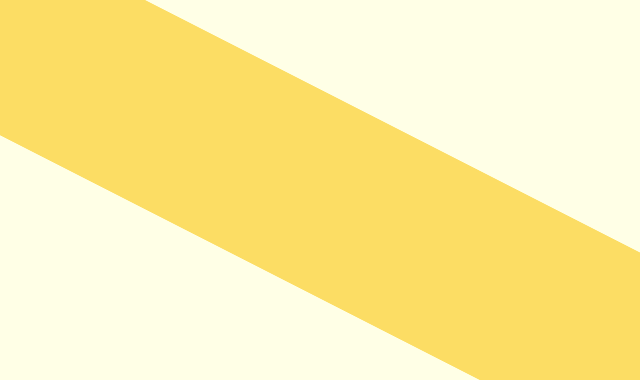
A WebGL 1 fragment shader for this background:

```glsl
precision highp float;
// Draws a broad yellow diagonal band falling to the right across a cream ground.

uniform vec2 u_resolution;

#define CREAM vec3(1.0, 1.0, 0.902)
#define YELLOW vec3(0.988, 0.868, 0.392)
#define BAND_SLOPE -0.5102
#define BAND_OFFSET -0.0102
#define BAND_HALF_HEIGHT 0.2753

// Signed distance to a sloped band, negative inside
float bandDistance(vec2 p) {
    float rise = p.y - BAND_SLOPE * p.x - BAND_OFFSET;
    return (abs(rise) - BAND_HALF_HEIGHT) / length(vec2(BAND_SLOPE, 1.0));
}

void main() {
    // Centred coordinates, one unit per canvas height
    vec2 p = (gl_FragCoord.xy - 0.5 * u_resolution) / u_resolution.y;

    // Edge smoothed over about one pixel
    float halfPixel = 0.5 / u_resolution.y;
    float band = 1.0 - smoothstep(-halfPixel, halfPixel, bandDistance(p));

    gl_FragColor = vec4(mix(CREAM, YELLOW, band), 1.0);
}
```
